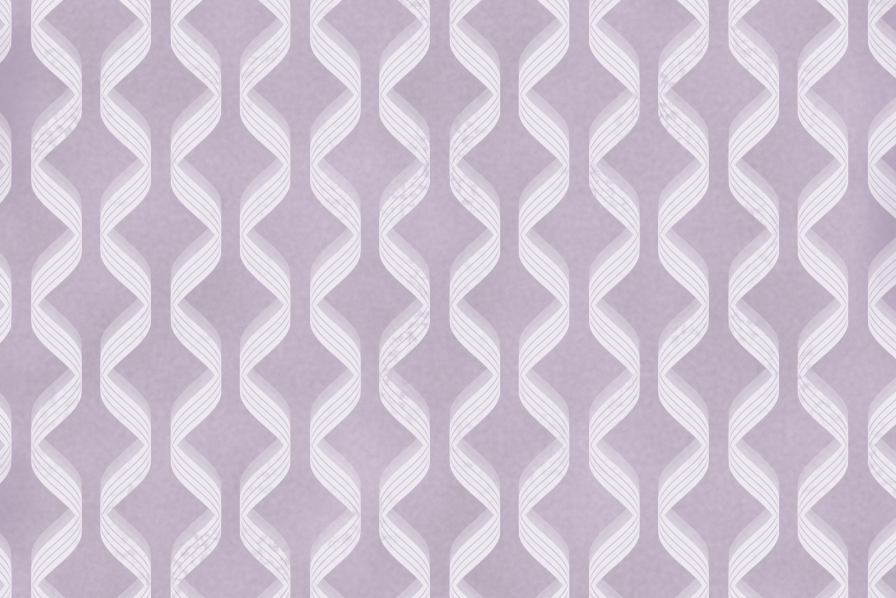
This pattern is drawn by a Shadertoy shader. Its source:

```glsl
#define TILE vec2(0.2332, 0.2344)     // repeat size, in canvas heights
#define ANCHOR vec2(0.1523, 0.1465)   // mirror axis and swing extreme, from top left
#define STRAND_X 0.0578               // strand centre, measured from the mirror axis
#define SWING 0.0422                  // half width of a strand
#define RIBBON 0.167                  // half thickness of a ribbon, in periods
#define BRIGHT_FROM -0.065            // where the opaque part of a ribbon begins
#define VEIN_GAP 0.058                // spacing of the thin veins, in periods
#define VEIN_WIDTH 0.0008             // half width of a vein
#define WEAR 0.65                     // strength of the rubbed patches
#define GROUND vec3(0.755, 0.705, 0.775)
#define SHADE vec3(0.66, 0.59, 0.69)
#define CREAM vec3(0.94, 0.922, 0.952)

const float TAU = 6.2831853;

vec2 hashGradient(vec2 cell) {
    vec2 h = vec2(dot(cell, vec2(127.1, 311.7)), dot(cell, vec2(269.5, 183.3)));
    return fract(sin(h) * 43758.5) * 2.0 - 1.0;
}

float gradientNoise(vec2 p) {
    vec2 i = floor(p), f = p - i;
    vec2 u = f * f * f * (f * (f * 6.0 - 15.0) + 10.0);
    vec2 e = vec2(0.0, 1.0);
    float low = mix(dot(hashGradient(i), f),
                    dot(hashGradient(i + e.yx), f - e.yx), u.x);
    float high = mix(dot(hashGradient(i + e.xy), f - e.xy),
                     dot(hashGradient(i + e.yy), f - e.yy), u.x);
    return mix(low, high, u.y);
}

float fbm(vec2 p) {
    float sum = 0.0, gain = 1.0;
    for (int i = 0; i < 4; i++) {
        sum += gain * gradientNoise(p);
        p = mat2(1.6, 1.2, -1.2, 1.6) * p + 7.3;
        gain *= 0.55;
    }
    return sum;
}

float wrapCentred(float v) { return v - floor(v + 0.5); }

// Coverage of the span lo..hi; scale turns periods into distance
float span(float s, float lo, float hi, float scale, float px) {
    float d = min(s - lo, hi - s) * scale;
    return smoothstep(-0.7 * px, 0.7 * px, d);
}

// One diagonal ribbon: x = sheer part, y = opaque part, z = veins
vec3 ribbon(float s, float scale, float px) {
    float sheer = 0.75 * span(s, -RIBBON, RIBBON, scale, px)
                + 0.25 * span(s, -0.115, RIBBON, scale, px);
    float opaque = span(s, BRIGHT_FROM, RIBBON, scale, px);
    float veins = 0.0;
    for (int k = 1; k <= 3; k++) {
        float d = abs(s - BRIGHT_FROM - VEIN_GAP * float(k)) * scale;
        veins += 1.0 - smoothstep(VEIN_WIDTH - 0.5 * px, VEIN_WIDTH + 0.7 * px, d);
    }
    return vec3(sheer, opaque, veins);
}

void mainImage(out vec4 fragColor, in vec2 fragCoord) {
    float px = 1.0 / iResolution.y;
    vec2 pos = vec2(fragCoord.x, iResolution.y - fragCoord.y) * px;
    float aspect = iResolution.x * px;

    // Mirrored strands, each crossed by two opposite sine sweeps
    vec2 cell = (pos - ANCHOR) / TILE;
    float across = STRAND_X - abs(wrapCentred(cell.x)) * TILE.x;
    float theta = acos(clamp(across / SWING, -1.0, 1.0));
    float steep = max(sin(theta), 0.05);
    float scale = TILE.y / length(vec2(1.0, TILE.y / (TAU * SWING * steep)));
    vec3 fall = ribbon(wrapCentred(cell.y - theta / TAU), scale, px);
    vec3 rise = ribbon(wrapCentred(cell.y + theta / TAU), scale, px);
    float inside = smoothstep(-0.7 * px, 0.7 * px, SWING - abs(across));
    float sheer = max(fall.x, rise.x) * inside;
    float opaque = max(fall.y, rise.y) * inside;
    float veins = max(fall.z, rise.z) * inside * smoothstep(0.1, 0.6, steep);

    // Mottled ground, darker in cloudy smudges along the sides
    float cloud = fbm(pos * 4.5);
    float grain = fbm(pos * 95.0);
    vec3 color = GROUND * (1.0 + 0.065 * cloud + 0.05 * grain);
    float side = min(pos.x, aspect - pos.x);
    float smudge = (1.0 - smoothstep(0.0, 0.09, side))
                 * smoothstep(-0.25, 0.5, fbm(pos * 3.0 + 11.0));
    color = mix(color, SHADE, 0.6 * smudge);

    // Ribbons, rubbed thin in speckled patches
    float patches = smoothstep(-0.15, 0.6, fbm(pos * 5.0 + 31.0));
    float speckle = smoothstep(-0.2, 0.45, fbm(pos * 75.0 + 5.0));
    float worn = WEAR * patches * speckle + 0.08 * speckle;
    color = mix(color, CREAM, 0.45 * sheer * (1.0 - 0.5 * worn));
    color = mix(color, CREAM, 0.93 * opaque * (1.0 - worn) * (1.0 - 0.4 * smudge));
    color = mix(color, SHADE, 0.4 * veins * opaque);

    fragColor = vec4(clamp(color, 0.0, 1.0), 1.0);
}
```
